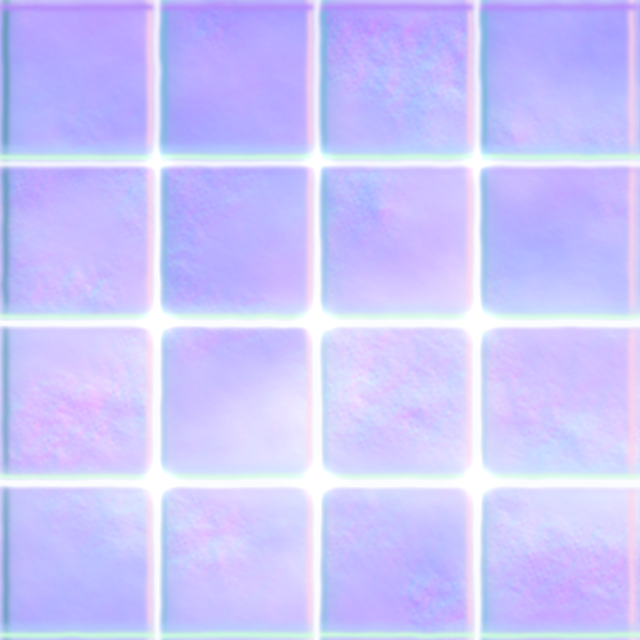
Write a Shadertoy shader that draws this texture map.

```glsl
#define TILES 4.0
#define GROUT_WIDTH 0.027
#define BEVEL_WIDTH 0.026
#define GROUT_SHIFT 0.012
#define RIPPLE 0.17
#define DEEP vec3(0.59, 0.53, 1.0)
#define PALE vec3(0.91, 0.90, 1.0)
#define TEAL vec3(0.46, 0.72, 0.87)
#define PINK vec3(1.0, 0.82, 0.91)
#define GREEN vec3(0.78, 1.0, 0.86)
#define VIOLET vec3(0.70, 0.54, 0.97)

float hash(vec2 p) {
    return fract(sin(dot(p, vec2(127.1, 311.7))) * 43758.5453);
}

float noise(vec2 p) {
    vec2 cell = floor(p), f = fract(p);
    f = f * f * (3.0 - 2.0 * f);
    return mix(mix(hash(cell), hash(cell + vec2(1, 0)), f.x),
               mix(hash(cell + vec2(0, 1)), hash(cell + vec2(1, 1)), f.x), f.y);
}

float fbm(vec2 p) {
    float sum = 0.0, amplitude = 0.5;
    for (int i = 0; i < 4; i++) {
        sum += amplitude * noise(p);
        p = mat2(1.6, 1.2, -1.2, 1.6) * p + 7.3;
        amplitude *= 0.5;
    }
    return sum;
}

float band(float d, float center, float width) {
    float x = (d - center) / width;
    return exp(-x * x);
}

void mainImage(out vec4 fragColor, in vec2 fragCoord) {
    vec2 uv = fragCoord / iResolution.xy;
    vec2 p = uv * TILES;
    vec2 tile = floor(p);
    vec2 local = fract(p);

    // Signed distance to the nearest grid line, and whether it is the border
    vec2 line = round(p);
    vec2 border = step(abs(line - 0.5 * TILES), vec2(0.5 * TILES - 0.5));
    vec2 inner = border;
    border = 1.0 - border;
    vec2 wobble = vec2(noise(p.yx * 9.0), noise(p * 9.0 + 31.0)) - 0.5;
    vec2 d = p - line + GROUT_SHIFT * inner + 0.010 * wobble;

    // Broad light over the sheet, with a different tone in each tile
    vec2 away = uv - vec2(0.63, 0.34);
    float light = exp(-dot(away * away, vec2(1.3, 11.0)));
    float seed = hash(tile + 3.0);
    vec2 q = local + 19.0 * vec2(seed, hash(tile + 11.0));
    float cloud = fbm(q * vec2(1.4, 2.0)) - 0.47;
    float tone = 0.33 + 0.50 * light + 0.16 * (seed - 0.5) + 0.55 * cloud;
    tone += 0.10 * (local.x - 0.5);
    vec3 color = mix(DEEP, PALE, clamp(tone, 0.0, 1.05));

    // Shallow ripples, tinted by slope and gathered in patches
    vec2 e = vec2(0.05, 0.0);
    vec2 r = q * 5.0;
    float h = fbm(r);
    vec2 slope = vec2(fbm(r + e) - h, fbm(r + e.yx) - h) / e.x;
    float patches = smoothstep(0.35, 0.75, noise(q * 2.2 + 5.0));
    color.rg += RIPPLE * slope * (0.10 + 0.30 * patches);
    color.rg += 0.10 * (vec2(noise(q * 1.7 + 9.0), noise(q * 1.7 + 23.0)) - 0.5);

    // Bevels: teal left, pink right, violet top, green bottom
    float shade = 1.0 - 0.45 * light;
    float halo = band(d.x, 0.07, 0.07) * step(0.0, d.x);
    color = mix(color, TEAL, 0.20 * halo * shade);
    color = mix(color, TEAL * mix(1.0, 0.83, border.x),
                0.85 * shade * band(d.x, 0.035, BEVEL_WIDTH));
    color = mix(color, PINK, 0.75 * band(d.x, -0.050, BEVEL_WIDTH));
    color = mix(color, mix(color, VIOLET, shade),
                mix(0.25, 0.80, border.y) * band(d.y, -0.045, BEVEL_WIDTH));
    color = mix(color, vec3(0.69, 0.85, 1.0),
                0.5 * shade * band(d.y, 0.075, 0.035));
    color = mix(color, GREEN, 0.90 * band(d.y, 0.030, 0.024));

    // Bright grout, with a wider bloom where the light is strong
    vec2 core = vec2(band(d.x, -0.008, GROUT_WIDTH),
                     band(d.y, -0.010, GROUT_WIDTH));
    vec2 bloom = exp(-abs(d) / 0.085) * light * 0.55;
    vec2 glow = (core * (0.80 + 0.20 * light) + bloom) * mix(vec2(0.22), vec2(1.0), inner);
    glow = clamp(glow, 0.0, 1.0);
    float white = 1.0 - (1.0 - glow.x) * (1.0 - glow.y);
    color = mix(color, vec3(0.985, 0.99, 1.0), white);

    // Flare where grout lines cross
    float crossing = exp(-dot(d, d) / 0.006) * inner.x * inner.y;
    color += 0.30 * crossing * (0.3 + light);

    fragColor = vec4(clamp(color, 0.0, 1.0), 1.0);
}
```
